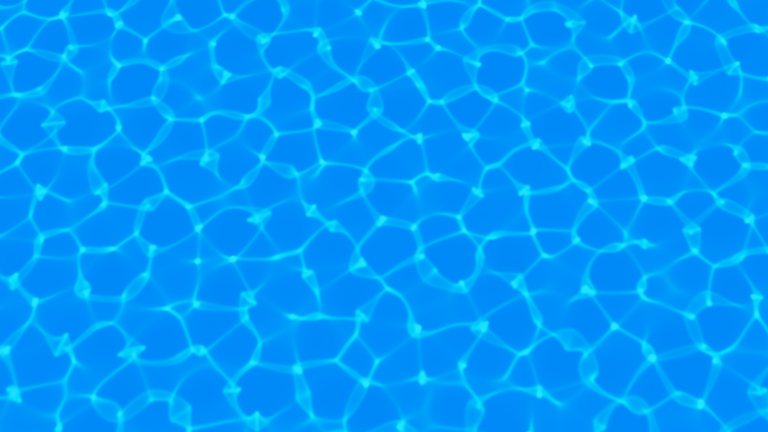
Give the GLSL for this texture, as a Shadertoy shader.

```glsl
const float TAU = 6.28319;
const int WAVES = 10;                 // sine waves that form the surface
const float SHORTEST = 0.065;         // wavelengths, in canvas heights
const float LONGEST = 0.138;
const float FOCUS = 0.62;             // lens strength of each wave
const int REACH = 6;                  // light rays gathered to each side
const float RAY_STEP = 0.0085;        // spacing of the rays
const float RAY_SPREAD = 0.52;        // beam radius, in ray steps
const float BLUR = 0.0029;            // softness of the light lines
const float NEAR_SCALE = 0.93;        // scale at the bottom and the top
const float FAR_SCALE = 1.10;
const float EXPOSURE = 0.23;
const vec3 DEEP_BLUE = vec3(0.0, 0.530, 0.974);
const vec3 LIT_CYAN = vec3(0.0, 0.885, 0.984);
const float GLINT_RED = 0.15;

float hash(float n) {
    return fract(sin(n * 127.1 + 3.7) * 43758.55);
}

// Wave vector in xy, phase in z
vec3 makeWave(int i) {
    float n = float(i);
    float angle = 0.5 * TAU * (n + hash(n)) / float(WAVES);
    float wavelength = mix(SHORTEST, LONGEST, fract(n * 0.618 + 0.3));
    return vec3(vec2(cos(angle), sin(angle)) * TAU / wavelength, TAU * hash(n + 31.0));
}

// Light on the pool floor: each ray lands as a stretched Gaussian spot
float caustics(vec2 p) {
    vec3 waves[WAVES];
    for (int i = 0; i < WAVES; i++) waves[i] = makeWave(i);

    float blur = BLUR / RAY_STEP;
    float light = 0.0;
    for (int y = -REACH; y <= REACH; y++) {
        for (int x = -REACH; x <= REACH; x++) {
            vec2 offset = vec2(x, y) * RAY_STEP;
            vec2 source = p + offset;
            vec2 bend = vec2(0.0);
            mat2 stretch = mat2(1.0);
            for (int i = 0; i < WAVES; i++) {
                vec2 k = waves[i].xy;
                float phase = dot(k, source) + waves[i].z;
                vec2 push = FOCUS * k / dot(k, k);
                bend += push * sin(phase);
                stretch += outerProduct(push, k) * cos(phase);
            }
            // Spot shape in units of the ray step
            mat2 spot = RAY_SPREAD * RAY_SPREAD * stretch * transpose(stretch)
                      + mat2(blur * blur);
            vec2 miss = (offset + bend) / RAY_STEP;
            light += exp(-0.5 * dot(miss, inverse(spot) * miss))
                   / (TAU * sqrt(determinant(spot)));
        }
    }
    return light;
}

void mainImage(out vec4 fragColor, in vec2 fragCoord) {
    // Slight tilt: the pattern shrinks toward the top
    vec2 uv = fragCoord / iResolution.y;
    float centerX = 0.5 * iResolution.x / iResolution.y;
    vec2 p = vec2(uv.x - centerX, uv.y) * mix(NEAR_SCALE, FAR_SCALE, uv.y);

    // Soft shoulder keeps the brightest folds from clipping
    float glow = tanh(EXPOSURE * caustics(p));
    vec3 color = mix(DEEP_BLUE, LIT_CYAN, glow);
    color.r += GLINT_RED * pow(glow, 12.0);
    fragColor = vec4(color, 1.0);
}
```
